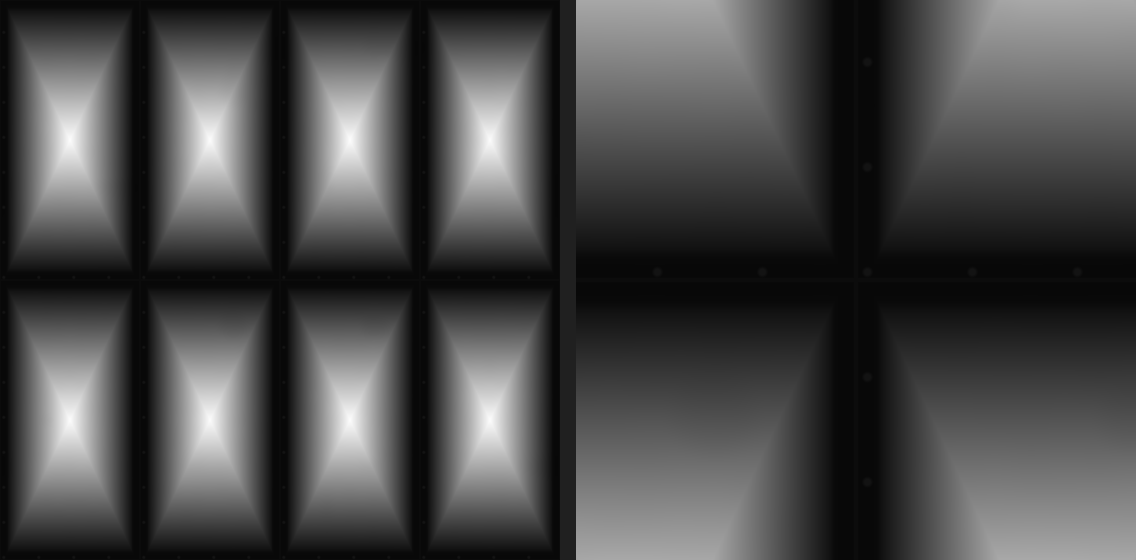
Left: the whole. Right: its middle third, enlarged.
Write a WebGL 1 fragment shader that draws this texture map.

```glsl
precision highp float;

uniform vec2 u_resolution;

const vec2 REPEATS = vec2(4.0, 2.0);          // panels across and down
const float FRAME_WIDTH = 0.0125;             // flat border inside each panel
const float FRAME_SHADE = 0.03;
const float BASE_SHADE = 0.045;               // pyramid foot
const float PEAK_SHADE = 0.99;                // pyramid tip
const float FOOT_BLEND = 0.035;
const float SEAM_HALF_WIDTH = 0.0012;
const float SEAM_LIGHT = 0.016;
const float RIVETS = 16.0;                    // rivet pitches per canvas side
const vec2 RIVET_OFFSET = vec2(0.0068, 0.0047);
const float RIVET_RADIUS = 0.0026;
const float RIVET_LIGHT = 0.045;
const float SMUDGE_CELLS = 12.0;
const float SMUDGE_AMOUNT = 0.035;
const float GRIME_AMOUNT = 0.008;

float hash(vec2 p) {
  return fract(sin(dot(p, vec2(12.9898, 78.233))) * 43758.5453);
}

// Value noise that wraps after a whole number of cells.
float wrapNoise(vec2 uv, float cells) {
  vec2 p = uv * cells;
  vec2 i = floor(p);
  vec2 f = fract(p);
  f = f * f * (3.0 - 2.0 * f);
  vec2 lo = mod(i, cells);
  vec2 hi = mod(i + 1.0, cells);
  return mix(mix(hash(lo), hash(vec2(hi.x, lo.y)), f.x),
             mix(hash(vec2(lo.x, hi.y)), hash(hi), f.x), f.y);
}

// Height of a four-sided pyramid: 0 at the frame, 1 at the tip.
float pyramid(vec2 edgeDistance, vec2 halfSize) {
  vec2 slope = (edgeDistance - FRAME_WIDTH) / (halfSize - FRAME_WIDTH);
  return min(slope.x, slope.y);
}

// Small studs along the left and lower side of every panel.
float rivetMask(vec2 uv, float pixel) {
  vec2 lattice = (uv - RIVET_OFFSET) * RIVETS;
  vec2 nearest = floor(lattice + 0.5);
  float d = length(lattice - nearest) / RIVETS;
  vec2 index = mod(nearest, RIVETS / REPEATS);
  float onFrame = 1.0 - step(0.5, min(index.x, index.y));
  float soft = max(pixel, RIVET_RADIUS * 0.5);
  return onFrame * (1.0 - smoothstep(RIVET_RADIUS - soft, RIVET_RADIUS + soft, d));
}

void main() {
  vec2 uv = gl_FragCoord.xy / u_resolution;
  float pixel = 1.0 / min(u_resolution.x, u_resolution.y);

  // Panel coordinates
  vec2 halfSize = 0.5 / REPEATS;
  vec2 local = fract(uv * REPEATS);
  vec2 edgeDistance = min(local, 1.0 - local) / REPEATS;

  // Pyramid above a flat dark frame
  float height = pyramid(edgeDistance, halfSize);
  float slopeShade = mix(BASE_SHADE, PEAK_SHADE, clamp(height, 0.0, 1.0));
  float onPyramid = smoothstep(-FOOT_BLEND, FOOT_BLEND, height);
  float shade = mix(FRAME_SHADE, slopeShade, onPyramid);

  // Seam between panels and rivets
  float seamDistance = min(edgeDistance.x, edgeDistance.y);
  float seam = 1.0 - smoothstep(SEAM_HALF_WIDTH - pixel * 0.5,
                                SEAM_HALF_WIDTH + pixel, seamDistance);
  shade += SEAM_LIGHT * seam + RIVET_LIGHT * rivetMask(uv, pixel);

  // Sparse smudges and faint grime
  float smudge = smoothstep(0.75, 1.0, wrapNoise(uv, SMUDGE_CELLS));
  float grime = wrapNoise(uv, SMUDGE_CELLS * 4.0) - 0.5;
  shade *= 1.0 - SMUDGE_AMOUNT * smudge + GRIME_AMOUNT * grime;

  gl_FragColor = vec4(vec3(clamp(shade, 0.0, 1.0)), 1.0);
}
```
